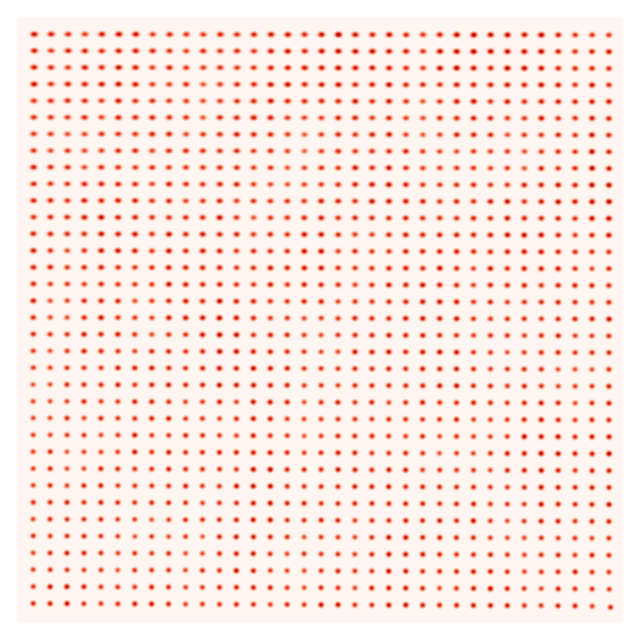
Give the GLSL for this pattern, as a WebGL 2 fragment shader.

```glsl
#version 300 es
precision highp float;
// A 35 by 35 grid of soft red spots on a cream panel with a white margin.
// Each spot is a Gaussian on a slightly warped lattice; its strength, width,
// position and faint sideways smear vary by noise and by place on the panel.

uniform vec2 u_resolution;
out vec4 fragColor;

const float PI = 3.14159265;
const float COUNT = 35.0;                      // spots across and down
const vec2 FIRST_SPOT = vec2(0.0518, 0.0534);  // from the upper left
const vec2 SPACING = vec2(0.02646, 0.02616);
const float MARGIN = 0.0262;

const float SPOT_HEIGHT = 0.0029;              // Gaussian radii
const float WIDTH_TOP = 0.0039;
const float WIDTH_BOTTOM = 0.0030;
const float JITTER = 0.0004;
const float SMEAR = 0.10;

const float BASE_STRENGTH = 0.80;
const float PATCH_VARIATION = 0.22;
const float SPOT_VARIATION = 0.16;

const vec3 MARGIN_WHITE = vec3(1.0);
const vec3 PANEL_CREAM = vec3(1.00, 0.96, 0.945);
const vec3 PEACH = vec3(0.98, 0.78, 0.70);
const vec3 CORAL = vec3(0.97, 0.50, 0.39);
const vec3 SCARLET = vec3(0.90, 0.23, 0.17);
const vec3 CRIMSON = vec3(0.72, 0.05, 0.08);

vec2 hash2(vec2 p) {
  uvec2 q = uvec2(ivec2(p) + 4096) * uvec2(1597u, 3812u);
  uint n = (q.x ^ q.y) * 747796u;
  n = (n ^ (n >> 15u)) * 2246823u;
  n ^= n >> 13u;
  uint m = (n ^ 61u) * 668265u;
  m ^= m >> 15u;
  return vec2(n & 65535u, m & 65535u) / 65535.0;
}

float cornerSlope(vec2 corner, vec2 offset) {
  float angle = 2.0 * PI * hash2(corner).x;
  return dot(vec2(cos(angle), sin(angle)), offset);
}

float gradientNoise(vec2 p) {
  vec2 i = floor(p), f = fract(p);
  vec2 w = f * f * f * (f * (f * 6.0 - 15.0) + 10.0);
  vec2 e = vec2(1.0, 0.0);
  float low = mix(cornerSlope(i, f), cornerSlope(i + e, f - e), w.x);
  float high = mix(cornerSlope(i + e.yx, f - e.yx),
                   cornerSlope(i + e.xx, f - e.xx), w.x);
  return mix(low, high, w.y);
}

// Lattice point bent by a slight tilt, bow and corner pull.
vec2 spotCenter(vec2 id) {
  vec2 t = id / (COUNT - 1.0);
  vec2 warp;
  warp.x = 0.0018 * (1.0 - t.x) * pow(1.0 - t.y, 3.0);
  warp.y = t.x * (0.0013 + 0.0026 * t.y) - 0.0022 * sin(PI * t.y);
  warp += vec2(0.0024, 0.0020) * pow(t.x * t.y, 60.0);
  return FIRST_SPOT + SPACING * id + warp + JITTER * (hash2(id + 71.0) - 0.5);
}

float spotStrength(vec2 id) {
  vec2 t = id / (COUNT - 1.0);
  float blotches = gradientNoise(id * vec2(0.23, 0.17) + 9.3);
  float bands = gradientNoise(vec2(id.x * 0.43, id.y * 0.09) + 31.7);
  float paleTop = 0.09 * (1.0 - t.y) * (1.0 - t.x);
  return BASE_STRENGTH - paleTop + PATCH_VARIATION * (blotches + bands)
       + SPOT_VARIATION * (hash2(id).y - 0.5);
}

// Amount of ink left by one spot, with a thin uneven sideways smear.
float spotInk(vec2 p, vec2 id) {
  vec2 t = id / (COUNT - 1.0);
  float wide = mix(WIDTH_TOP, WIDTH_BOTTOM, smoothstep(0.0, 0.85, t.y));
  wide = mix(wide, WIDTH_BOTTOM, 0.6 * t.x);
  vec2 d = p - spotCenter(id);
  vec2 k = d / vec2(wide, SPOT_HEIGHT);
  float core = spotStrength(id) * exp(-0.5 * dot(k, k));
  vec2 s = d / vec2(0.0062, 0.0024);
  float uneven = max(0.0, 0.4 + gradientNoise(p * vec2(190.0, 320.0)));
  float fade = pow(1.0 - t.y, 1.5);
  return core + SMEAR * fade * uneven * exp(-0.5 * dot(s, s));
}

vec3 inkColor(float ink) {
  vec3 c = mix(PANEL_CREAM, PEACH, smoothstep(0.02, 0.24, ink));
  c = mix(c, CORAL, clamp((ink - 0.22) / 0.22, 0.0, 1.0));
  c = mix(c, SCARLET, clamp((ink - 0.44) / 0.22, 0.0, 1.0));
  return mix(c, CRIMSON, clamp((ink - 0.66) / 0.24, 0.0, 1.0));
}

void main() {
  vec2 p = gl_FragCoord.xy / u_resolution;
  p.y = 1.0 - p.y;
  vec2 id = clamp(round((p - FIRST_SPOT) / SPACING), 0.0, COUNT - 1.0);
  vec3 color = inkColor(spotInk(p, id));

  // Cream panel inside the white margin.
  vec2 edge = 0.5 - MARGIN - abs(p - 0.5);
  vec2 inside = clamp(edge * u_resolution + 0.5, 0.0, 1.0);
  fragColor = vec4(mix(MARGIN_WHITE, color, inside.x * inside.y), 1.0);
}
```
